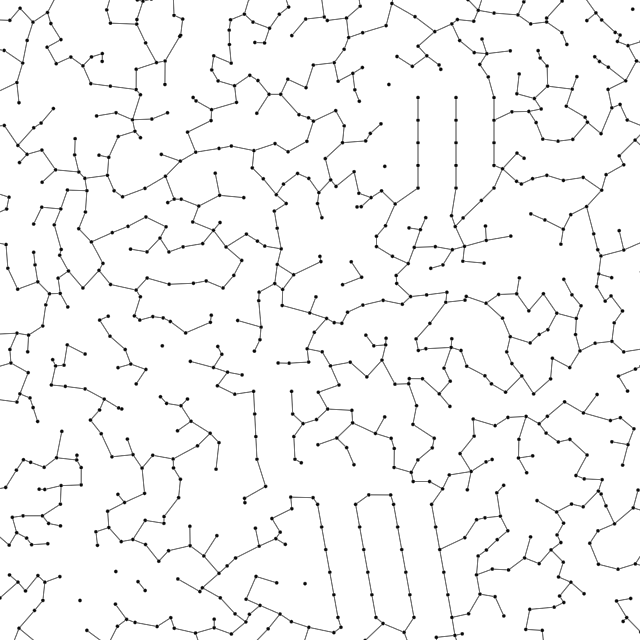
A three.js fragment shader for this pattern:

```glsl
varying vec2 vUv;

const float CELLS = 32.0;         // grid cells across the canvas
const float SOFT = 0.00195;       // edge softness, canvas units
const float DOT_RADIUS = 0.0027;
const float LINE_HALF = 0.00056;
const float LINK_MIN = 1.16;      // range of the longest allowed link, in cells
const float LINK_MAX = 1.6;
const vec2 PITCH = vec2(1.9, 1.13);
const vec2 NOWHERE = vec2(-99.0);
const vec3 PAPER = vec3(1.0);
const vec3 INK = vec3(0.03);

vec2 hash2(vec2 p) {
  vec3 q = fract(p.xyx * vec3(0.1031, 0.1030, 0.0973));
  q += dot(q, q.yzx + 33.33);
  return fract((q.xx + q.yz) * q.zy);
}

// Box is (left, bottom, right, top) in cells, sheared by the tilt.
bool inZone(vec2 id, float tilt, vec4 box) {
  vec2 c = id + 0.5;
  c.x += tilt * c.y;
  return c.x > box.x && c.y > box.y && c.x < box.z && c.y < box.w;
}

// Regular node of a sheared lattice, if one falls inside this cell.
vec2 latticeNode(vec2 id, float tilt) {
  float y = ceil(id.y / PITCH.y) * PITCH.y;
  float x = ceil((id.x + tilt * y) / PITCH.x) * PITCH.x - tilt * y;
  return (y < id.y + 1.0 && x < id.x + 1.0) ? vec2(x, y) : NOWHERE;
}

// Scattered node, thinned by crossed sines to leave clearings.
vec2 scatteredNode(vec2 id) {
  float wave = sin(id.x * 0.9 + id.y * 0.35) * sin(id.y * 0.8 - id.x * 0.27);
  float density = 0.78 + 0.35 * wave;
  return hash2(id + 157.0).x < density ? id + hash2(id + 61.0) : NOWHERE;
}

vec2 nodeAt(vec2 id) {
  if (inZone(id, 0.0, vec4(20.2, 22.3, 25.2, 27.6))) return latticeNode(id, 0.0);
  if (inZone(id, 0.18, vec4(16.3, 1.4, 23.5, 7.4))) return latticeNode(id, 0.18);
  if (inZone(id, 0.05, vec4(12.7, 7.6, 15.8, 13.1))) return latticeNode(id, 0.05);
  return scatteredNode(id);
}

// True if shorter hops already join a to b: a local spanning tree test.
bool isRedundant(vec2 a, vec2 b) {
  vec2 nodes[25];
  int state[25];                  // 0 unseen, 1 reached, 2 expanded
  int count = 0;
  vec2 center = floor((a + b) * 0.5);
  float hop = distance(a, b) * 0.9995;
  for (int y = -2; y <= 2; y++) {
    for (int x = -2; x <= 2; x++) {
      vec2 n = nodeAt(center + vec2(x, y));
      if (n.x < -50.0) continue;
      nodes[count] = n;
      state[count] = distance(n, a) < 0.0001 ? 1 : 0;
      count++;
    }
  }
  for (int pass = 0; pass < 6; pass++) {
    bool grew = false;
    for (int i = 0; i < count; i++) {
      if (state[i] != 1) continue;
      state[i] = 2;
      grew = true;
      if (distance(nodes[i], b) < hop) return true;
      for (int j = 0; j < count; j++) {
        if (state[j] == 0 && distance(nodes[i], nodes[j]) < hop) state[j] = 1;
      }
    }
    if (!grew) break;
  }
  return false;
}

float segmentDistance(vec2 p, vec2 a, vec2 b) {
  vec2 ab = b - a;
  float t = clamp(dot(p - a, ab) / dot(ab, ab), 0.0, 1.0);
  return length(p - a - ab * t);
}

// Box-filtered coverage of a band, right even when thinner than the softness.
float coverage(float d, float halfWidth) {
  float outer = clamp(0.5 + (halfWidth - d) / SOFT, 0.0, 1.0);
  float inner = clamp(0.5 - (halfWidth + d) / SOFT, 0.0, 1.0);
  return outer - inner;
}

void main() {
  vec2 p = vUv * CELLS;
  vec2 nodes[25];
  int count = 0;
  float ink = 0.0;

  // Dots, keeping the nodes within reach of a link
  for (int y = -2; y <= 2; y++) {
    for (int x = -2; x <= 2; x++) {
      vec2 n = nodeAt(floor(p) + vec2(x, y));
      float d = distance(p, n);
      if (d > LINK_MAX + 0.06) continue;
      nodes[count++] = n;
      ink = max(ink, coverage(d / CELLS, DOT_RADIUS));
    }
  }

  // Links: no third node may lie nearer to both ends
  for (int i = 1; i < count; i++) {
    for (int j = 0; j < i; j++) {
      vec2 a = nodes[i], b = nodes[j];
      float line = coverage(segmentDistance(p, a, b) / CELLS, LINE_HALF);
      if (line <= ink) continue;
      float span = distance(a, b);
      bool linked = span < mix(LINK_MIN, LINK_MAX, hash2(a + b).x);
      for (int k = 0; k < count && linked; k++) {
        linked = max(distance(a, nodes[k]), distance(b, nodes[k])) > span * 0.9995;
      }
      if (linked && !isRedundant(a, b)) ink = line;
    }
  }

  gl_FragColor = vec4(mix(PAPER, INK, ink), 1.0);
}
```
